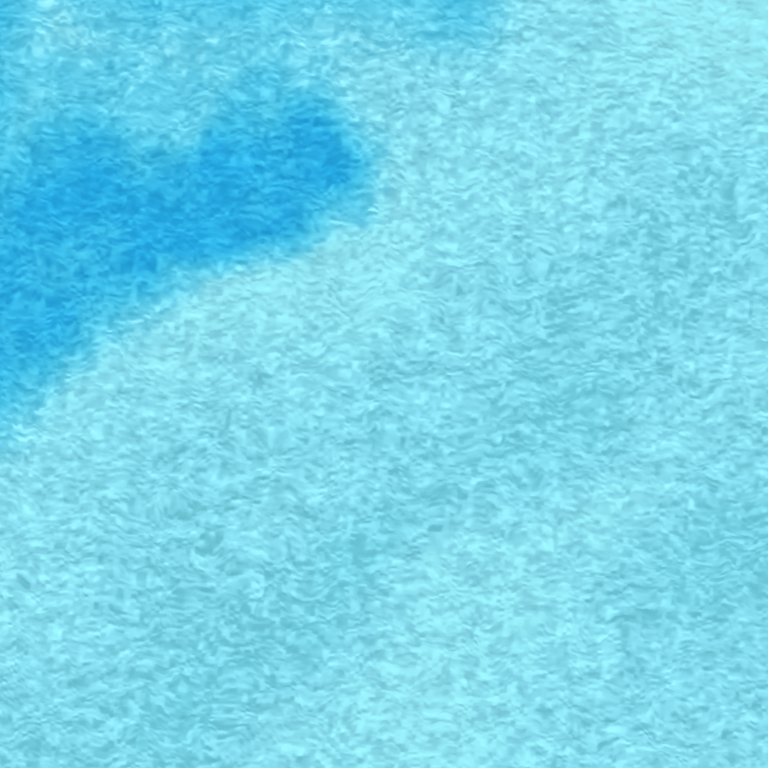
Give the GLSL for this texture, as a WebGL 2 fragment shader.

```glsl
#version 300 es
precision highp float;
// Watercolour wash on rough paper: pale cyan with gentle tint changes,
// a soft blue diagonal brush mark at the upper left, and fine sideways grain.
// Soft strokes are warped by fractal noise; stretched noise makes the paper.

uniform vec2 u_resolution;
out vec4 fragColor;

const vec3 PALE  = vec3(0.575, 0.905, 0.95);
const vec3 AQUA  = vec3(0.52, 0.86, 0.93);
const vec3 TEAL  = vec3(0.44, 0.81, 0.88);
const vec3 SKY   = vec3(0.39, 0.81, 0.92);
const vec3 AZURE = vec3(0.26, 0.75, 0.90);
const vec3 DEEP  = vec3(0.14, 0.66, 0.89);

const vec2  FIBRE_SCALE   = vec2(68.0, 165.0); // fibres per canvas side
const vec2  SPECK_SCALE   = vec2(140.0, 225.0);
const float GRAIN_SHADE   = 0.20;  // brightness contrast of the paper
const float GRAIN_TINT    = 0.85;  // pigment gathered in the paper hollows
const float GRAIN_WASH    = 0.42;  // the same inside the blue wash
const float EDGE_WARP     = 0.11;  // raggedness of brush edges
const float TINT_VARIANCE = 0.50;  // strength of the broad tint changes
const float WASH_MOTTLE   = 0.50;  // unevenness of the blue wash

float hash(vec2 p) {
  return fract(sin(dot(p, vec2(127.1, 311.7))) * 43758.5453);
}

float noise(vec2 p) {
  vec2 cell = floor(p), f = fract(p);
  vec2 w = f * f * f * (f * (f * 6.0 - 15.0) + 10.0);
  return mix(mix(hash(cell), hash(cell + vec2(1, 0)), w.x),
             mix(hash(cell + vec2(0, 1)), hash(cell + vec2(1, 1)), w.x), w.y);
}

// Fractal noise centred on zero, turned at each octave to hide the lattice.
float fbm(vec2 p) {
  const mat2 turn = mat2(0.8, 0.6, -0.6, 0.8);
  float sum = 0.0, amp = 0.5;
  for (int i = 0; i < 5; i++) {
    sum += amp * (noise(p) - 0.5);
    p = turn * p * 2.03 + 17.3;
    amp *= 0.5;
  }
  return sum;
}

// Soft brush stroke: 1 on the line from a to b, fading to 0 at the radius.
float stroke(vec2 p, vec2 a, vec2 b, float radius) {
  vec2 ab = b - a;
  float t = clamp(dot(p - a, ab) / dot(ab, ab), 0.0, 1.0);
  return 1.0 - smoothstep(0.0, radius, length(p - a - ab * t));
}

// Paper relief: wavy, slightly tilted fibres and specks, centred on zero.
float paperGrain(vec2 p) {
  vec2 q = p + 0.022 * vec2(fbm(p * 22.0), fbm(p * 22.0 + 31.0));
  vec2 fallen = q + q.yx * vec2(0.10, -0.10);
  vec2 risen = q + q.yx * vec2(-0.14, 0.14);
  float fibre = noise(fallen * FIBRE_SCALE) - 0.5;
  float slope = noise(fallen * FIBRE_SCALE + vec2(0.2, 0.7)) - 0.5 - fibre;
  float speck = noise(risen * SPECK_SCALE + 53.0) - 0.5;
  float tuft = noise(risen * vec2(34.0, 88.0) + 11.0) - 0.5;
  return 0.42 * fibre + 0.42 * slope + 0.50 * speck + 0.22 * tuft;
}

// Depth of the blue wash, from 0 for none to 1 for the darkest.
float blueWash(vec2 p) {
  float mark = stroke(p, vec2(-0.10, 0.54), vec2(0.13, 0.69), 0.23);
  mark = max(mark, 0.95 * stroke(p, vec2(0.13, 0.69), vec2(0.39, 0.775), 0.155));
  float bleed = 0.36 * stroke(p, vec2(-0.05, 0.82), vec2(0.32, 0.88), 0.26);
  bleed = max(bleed, 0.62 * stroke(p, vec2(-0.05, 0.78), vec2(-0.03, 1.0), 0.17));
  bleed = max(bleed, 0.62 * stroke(p, vec2(0.12, 1.05), vec2(0.56, 1.04), 0.18));
  bleed = max(bleed, 0.60 * stroke(p, vec2(0.28, 0.80), vec2(0.33, 0.88), 0.09));
  return 0.90 * smoothstep(0.0, 0.95, mark) + bleed * (1.0 - 0.8 * mark);
}

// Broad tint: 0 is palest, 1 is the strongest teal.
float broadTint(vec2 p) {
  float tint = 0.47 + TINT_VARIANCE * fbm(p * 4.0 + 4.0);
  tint += 0.24 * stroke(p, vec2(0.26, 0.06), vec2(0.47, 0.28), 0.12);
  tint += 0.20 * stroke(p, vec2(0.47, 0.28), vec2(0.74, 0.42), 0.12);
  tint += 0.24 * stroke(p, vec2(0.80, 0.23), vec2(1.05, 0.31), 0.12);
  tint += 0.12 * stroke(p, vec2(0.74, 0.52), vec2(0.95, 0.66), 0.18);
  tint += 0.32 * stroke(p, vec2(-0.05, 0.02), vec2(0.12, 0.02), 0.26);
  tint -= 0.42 * stroke(p, vec2(0.88, 1.02), vec2(1.05, 0.95), 0.24);
  tint -= 0.26 * stroke(p, vec2(0.25, 0.55), vec2(0.42, 0.63), 0.15);
  tint -= 0.18 * stroke(p, vec2(0.50, 0.70), vec2(0.72, 0.81), 0.20);
  tint -= 0.18 * stroke(p, vec2(0.52, 0.08), vec2(0.76, 0.32), 0.18);
  return tint;
}

void main() {
  vec2 uv = gl_FragCoord.xy / u_resolution;
  vec2 warp = vec2(fbm(uv * 7.0), fbm(uv * 7.0 + 23.0));
  vec2 p = uv + EDGE_WARP * warp;
  float grain = paperGrain(uv);

  // Pale ground, its pigment settling in the hollows.
  float tint = broadTint(p) - GRAIN_TINT * grain;
  vec3 color = mix(PALE, AQUA, smoothstep(0.05, 0.55, tint));
  color = mix(color, TEAL, smoothstep(0.45, 0.95, tint));

  // Blue wash in three deepening layers.
  float wash = blueWash(p);
  wash += smoothstep(0.0, 0.3, wash) * (WASH_MOTTLE * fbm(uv * 9.0 + 9.0) - GRAIN_WASH * grain);
  color = mix(color, SKY, smoothstep(0.0, 0.42, wash));
  color = mix(color, AZURE, smoothstep(0.32, 0.74, wash));
  color = mix(color, DEEP, smoothstep(0.62, 1.08, wash));

  // Light catching the paper relief.
  color *= 1.0 + GRAIN_SHADE * grain;
  fragColor = vec4(clamp(color, 0.0, 1.0), 1.0);
}
```
